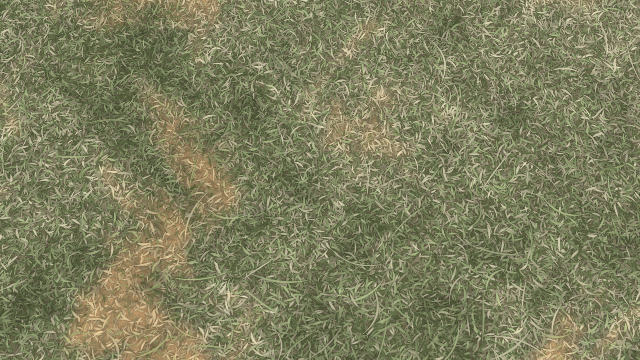
Give the GLSL for this texture, as a WebGL 1 fragment shader.

```glsl
precision highp float;
// Worn lawn seen from above: short green and straw blades over bare soil.
// Jittered grids of curved, tapered blades are painted from back to front;
// layered sines decide where the turf is green, dry, bare, light or dark.

uniform vec2 u_resolution;

const vec3 GREEN_DARK  = vec3(0.29, 0.33, 0.20);
const vec3 GREEN_LIGHT = vec3(0.61, 0.66, 0.48);
const vec3 STRAW_DARK  = vec3(0.42, 0.40, 0.31);
const vec3 STRAW_LIGHT = vec3(0.74, 0.72, 0.61);
const vec3 SOIL        = vec3(0.60, 0.53, 0.41);
const vec3 SHADE       = vec3(0.34, 0.35, 0.24);
const int BLADE_LAYERS = 11;

vec4 hash4(vec2 cell, float seed) {
  vec4 v = fract(vec4(cell.xyx, seed) * vec4(0.1031, 0.1030, 0.0973, 0.1099));
  v += dot(v, v.wzxy + 33.33);
  return fract((v.xxyz + v.yzzw) * v.zywx);
}

// Smooth irregular field, roughly -1 to 1
float layeredSines(vec2 p) {
  float sum = 0.0;
  float weight = 0.5;
  for (int i = 0; i < 4; i++) {
    p += 0.6 * sin(p.yx * 1.3 + float(i) * 1.7);
    sum += weight * sin(p.x) * cos(p.y + 0.8);
    p = mat2(1.4, 1.1, -1.1, 1.4) * p + 2.3;
    weight *= 0.65;
  }
  return sum;
}

// Winding worn track on the left, broken up by the noise field
float bareGround(vec2 p, float noise) {
  float trackX = 0.44 + 0.10 * sin((p.y - 0.33) * 8.5);
  float across = (p.x - trackX) / 0.18;
  float track = exp(-across * across);
  return smoothstep(0.20, 0.95, track * 0.75 + noise * 0.75);
}

// Share of dry blades, higher toward the far right and on bare soil
float dryShare(float farRight, float noise, float bare) {
  return clamp(0.37 + 0.24 * farRight + 0.35 * noise + 0.45 * bare, 0.06, 0.92);
}

// Signed distance to a bent blade, tapered at both ends
float bladeDistance(vec2 q, float angle, float halfLength, float halfWidth, float bend) {
  float c = cos(angle);
  float s = sin(angle);
  q = vec2(c * q.x + s * q.y, c * q.y - s * q.x);
  float t = q.x / halfLength;
  q.y -= bend * halfLength * (t * t - 0.3);
  float taper = halfWidth * (1.0 - t * t);
  return max(abs(q.y) - taper, abs(q.x) - halfLength);
}

vec3 bladeColour(float tone, float dry) {
  vec3 green = mix(GREEN_DARK, GREEN_LIGHT, tone);
  vec3 straw = mix(STRAW_DARK, STRAW_LIGHT, tone);
  return mix(green, straw, dry);
}

// One blade per cell, each with a soft contact shadow on what lies below
vec3 paintBlades(vec3 colour, vec2 p, float cellSize, float halfWidth,
                 float bend, float cover, float dry, float minTone,
                 float seed, float edge) {
  vec2 home = floor(p / cellSize);
  for (int y = -1; y <= 1; y++) {
    for (int x = -1; x <= 1; x++) {
      vec2 cell = home + vec2(float(x), float(y));
      vec4 place = hash4(cell + 71.0, seed);
      vec4 look = hash4(cell + 137.0, seed + 0.37);
      vec2 q = p - (cell + place.xy) * cellSize;
      float d = bladeDistance(q, place.z * 6.2832, cellSize * mix(0.35, 0.75, place.w),
                              halfWidth * mix(0.6, 1.3, look.x),
                              bend * (look.y - 0.5));
      float present = smoothstep(look.w - 0.04, look.w + 0.04, cover);
      float isDry = smoothstep(-0.08, 0.08, dry - fract(look.z * 7.31));
      vec3 blade = bladeColour(mix(minTone, 1.05, look.z), isDry);
      float shadow = 1.0 - smoothstep(0.0, 0.006, d);
      colour = mix(colour, colour * 0.93, shadow * present);
      colour = mix(colour, blade, (1.0 - smoothstep(-edge, edge, d)) * present);
    }
  }
  return colour;
}

void main() {
  vec2 p = gl_FragCoord.xy / u_resolution.y;
  float edge = max(0.0018, 0.65 / u_resolution.y);
  float noise = layeredSines(p * 5.5 + 1.9);
  float clumps = layeredSines(p * 17.0 + 6.4);
  float farRight = smoothstep(0.9, 1.6, p.x) * smoothstep(0.3, 0.9, p.y);
  float bare = bareGround(p, noise + 0.35 * clumps);
  float dry = dryShare(farRight, noise + 0.5 * clumps, bare);

  // Mild perspective: growth looks smaller toward the top
  vec2 ground = vec2((p.x - 0.89) * (1.0 + 0.30 * p.y), p.y * (1.0 + 0.15 * p.y)) + 3.0;

  // Soil and short blades
  vec3 colour = mix(SHADE, SOIL, 0.25 + 0.7 * bare);
  for (int i = 0; i < BLADE_LAYERS; i++) {
    float height = float(i) / float(BLADE_LAYERS - 1);
    float cover = 1.05 - bare * mix(0.25, 0.70, height);
    colour = paintBlades(colour, ground + height * 0.37, mix(0.017, 0.036, height),
                         mix(0.0023, 0.0029, height), 0.7, cover, dry, 0.0,
                         float(i) * 3.17 + 1.3, edge);
  }

  // Long pale runners, mostly in the near middle
  float runners = 0.12 + 0.5 * smoothstep(0.7, 0.1, p.y) * smoothstep(0.75, 0.2, abs(p.x - 1.0));
  for (int i = 0; i < 2; i++) {
    colour = paintBlades(colour, ground + float(i) * 0.53, 0.13, 0.0024, 1.0, runners,
                         0.25, 0.75, float(i) * 5.3 + 51.7, edge);
  }

  // Broad light and dark areas, and a warm cast on worn soil
  float light = 1.08 + 0.13 * noise + 0.14 * clumps + 0.06 * farRight;
  colour *= light * mix(vec3(1.0), vec3(1.06, 0.97, 0.88), bare);
  gl_FragColor = vec4(clamp(colour, 0.0, 1.0), 1.0);
}
```
